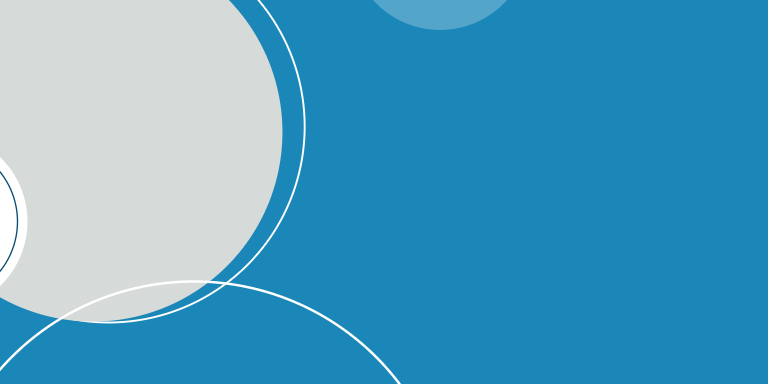
Write a Shadertoy shader that draws this background.

```glsl
// Flat blue backdrop with overlapping discs and thin circular outlines.

#define BLUE       vec3(0.104, 0.529, 0.722)
#define PALE_BLUE  vec3(0.325, 0.650, 0.790)
#define GREY       vec3(0.839, 0.859, 0.855)
#define WHITE      vec3(1.0)
#define NAVY       vec3(0.03, 0.30, 0.45)
#define FINE_LINE  0.0035
#define THIN_LINE  0.0050
#define BOLD_LINE  0.0064

// Signed distance to a circle, in canvas heights
float circleDistance(vec2 p, vec2 center, float radius) {
    return length(p - center) - radius;
}

// Coverage of a filled shape, smoothed over one pixel
float fillMask(float dist) {
    return clamp(0.5 - dist * iResolution.y, 0.0, 1.0);
}

// Coverage of an outline; lines under a pixel wide fade instead of vanishing
float lineMask(float dist, float width) {
    float halfWidth = 0.5 * width;
    return fillMask(dist - halfWidth) - fillMask(dist + halfWidth);
}

void mainImage(out vec4 fragColor, in vec2 fragCoord) {
    vec2 p = fragCoord / iResolution.y;
    vec3 color = BLUE;

    // Pale disc cut by the top edge
    color = mix(color, PALE_BLUE, fillMask(circleDistance(p, vec2(1.146, 1.156), 0.234)));

    // Large grey disc over its offset outline
    float offsetRing = circleDistance(p, vec2(0.283, 0.6706), 0.5104);
    color = mix(color, WHITE, lineMask(offsetRing, THIN_LINE));
    color = mix(color, GREY, fillMask(circleDistance(p, vec2(0.242, 0.656), 0.4935)));

    // Wide arc rising from the bottom edge
    float lowerRing = circleDistance(p, vec2(0.505, -0.4036), 0.6706);
    color = mix(color, WHITE, lineMask(lowerRing, BOLD_LINE));

    // White badge at the left edge with a navy inner ring
    float badge = circleDistance(p, vec2(-0.1615, 0.423), 0.233);
    color = mix(color, WHITE, fillMask(badge));
    color = mix(color, NAVY, lineMask(badge + 0.026, FINE_LINE));

    fragColor = vec4(color, 1.0);
}
```
